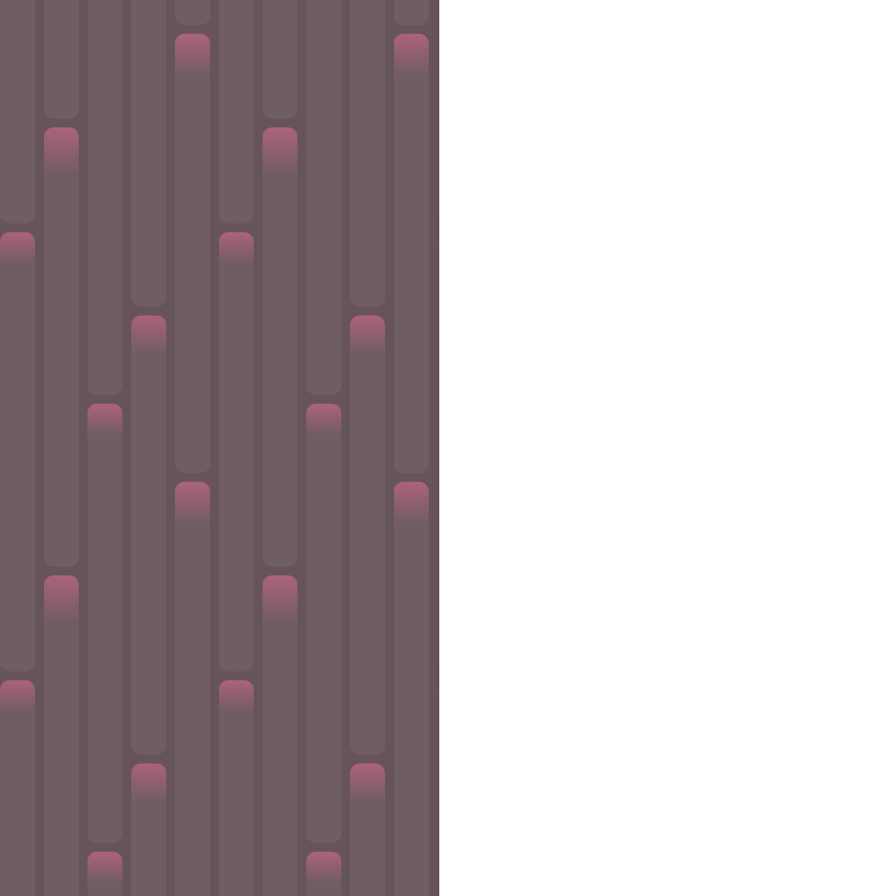
Give the GLSL for this pattern, as a Shadertoy shader.

```glsl
// Tall rounded bars in ten columns fill the left half of a white canvas.
// Each column repeats twice down at its own offset, cycling every five columns;
// a rounded box distance cuts each bar and a fading glow tints its top.

const float GRID = 512.0;                // layout units across the canvas
const float PITCH = 25.0 / GRID;         // column spacing
const float PERIOD = 0.5;                // vertical repeat
const float GAP = 5.0 / GRID;            // space between bars
const float RADIUS = 5.5 / GRID;         // corner rounding
const float PANEL_WIDTH = 251.0 / GRID;
const float EDGE_WIDTH = 1.0 / GRID;

const vec3 PAPER = vec3(1.0);
const vec3 GROOVE = vec3(0.402, 0.325, 0.355);
const vec3 BAR = vec3(0.440, 0.363, 0.390);
const vec3 GLOW = vec3(0.675, 0.385, 0.480);
const vec3 EDGE = vec3(0.365, 0.275, 0.315);

// Distance from the canvas top to a bar top, per column of the cycle
const float BAR_TOP[5] = float[5](132.7, 72.8, 230.7, 180.3, 19.3);
// Length of the glow, per column of the cycle
const float GLOW_LENGTH[5] = float[5](18.0, 27.0, 18.0, 22.0, 24.0);

float roundedBox(vec2 p, vec2 halfSize, float radius) {
    vec2 q = abs(p) - halfSize + radius;
    return length(max(q, 0.0)) + min(max(q.x, q.y), 0.0) - radius;
}

// Coverage of a shape from its signed distance
float coverage(float dist, float pixel) {
    return clamp(0.5 - dist / pixel, 0.0, 1.0);
}

vec3 barColumns(vec2 uv, float pixel) {
    // Cell coordinates, measured from the upper left of each bar
    float column = floor(uv.x / PITCH);
    int phase = int(mod(column, 5.0));
    float depth = 1.0 - uv.y - BAR_TOP[phase] / GRID;
    vec2 cell = vec2(uv.x - column * PITCH, mod(depth, PERIOD));

    // The half gap shift keeps edge smoothing continuous across cell seams
    vec2 halfSize = 0.5 * (vec2(PITCH, PERIOD) - GAP);
    vec2 p = cell - halfSize;
    p.y = mod(p.y + 0.5 * PERIOD, PERIOD) - 0.5 * PERIOD;
    float mask = coverage(roundedBox(p, halfSize, RADIUS), pixel);

    // Glow fades downward from the bar top
    float below = p.y + halfSize.y;
    float glow = 1.0 - clamp(below * GRID / GLOW_LENGTH[phase], 0.0, 1.0);
    return mix(GROOVE, mix(BAR, GLOW, glow), mask);
}

void mainImage(out vec4 fragColor, in vec2 fragCoord) {
    float pixel = 1.0 / iResolution.y;
    vec2 uv = fragCoord * pixel;

    vec3 color = barColumns(uv, pixel);

    // Dark rim on the right side, then the blank paper beyond it
    color = mix(EDGE, color, coverage(uv.x - PANEL_WIDTH + EDGE_WIDTH, pixel));
    color = mix(PAPER, color, coverage(uv.x - PANEL_WIDTH, pixel));
    fragColor = vec4(color, 1.0);
}
```
